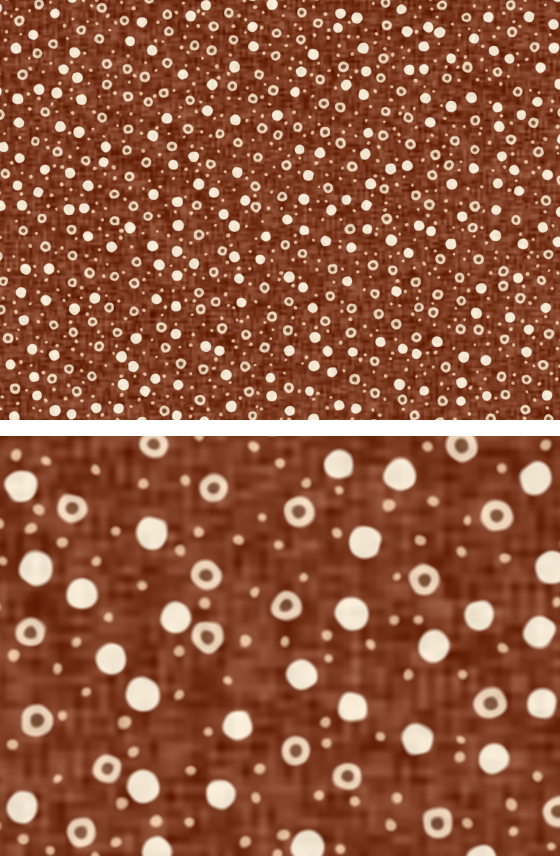
Top, the full canvas; bottom, a detail of the centre.
Give the GLSL for this pattern, as a Shadertoy shader.

```glsl
const vec3 CLOTH_BROWN = vec3(0.487, 0.230, 0.130);
const vec3 WEAVE_TINT  = vec3(0.150, 0.160, 0.155);
const vec3 DOT_CREAM   = vec3(0.955, 0.905, 0.825);
const vec3 RING_CREAM  = vec3(0.920, 0.825, 0.725);
const vec3 HOLE_BROWN  = vec3(0.490, 0.320, 0.215);
const vec3 SPECK_TAN   = vec3(0.890, 0.735, 0.605);

// Lengths are fractions of the canvas height
const float SPOT_CELL    = 0.0575;
const float SPOT_JITTER  = 0.50;
const float DOT_RADIUS   = 0.0125;
const float RING_RADIUS  = 0.0119;
const float HOLE_RADIUS  = 0.0051;
const float SPECK_CELL   = 0.0320;
const float SPECK_JITTER = 0.70;
const float SPECK_RADIUS = 0.0042;
const float SPECK_GAP    = 0.0210;
const float RING_SHARE   = 0.48;
const float GRID_ANGLE   = 0.42;
const float EDGE_BLUR    = 0.0021;
const float WOBBLE       = 0.0022;
const float THREADS      = 150.0;
const float THREAD_RUN   = 55.0;

float hash(vec2 p) {
    return fract(sin(dot(p, vec2(127.1, 311.7))) * 43758.5453);
}

vec2 hash2(vec2 p) {
    return vec2(hash(p), hash(p + vec2(37.3, 91.7)));
}

float noise(vec2 p) {
    vec2 i = floor(p), f = fract(p);
    f = f * f * (3.0 - 2.0 * f);
    return mix(mix(hash(i), hash(i + vec2(1, 0)), f.x),
               mix(hash(i + vec2(0, 1)), hash(i + vec2(1, 1)), f.x), f.y);
}

// Soft coverage of a disc
float disc(float dist, float radius) {
    float blur = max(EDGE_BLUR, 0.8 / iResolution.y);
    return 1.0 - smoothstep(radius - blur, radius + blur, dist);
}

// Nearest large spot on staggered, jittered rows: x = distance, yz = cell id
vec3 nearestSpot(vec2 p) {
    vec2 g = p / SPOT_CELL;
    vec3 best = vec3(1e3, 0.0, 0.0);
    for (int j = -1; j <= 1; j++) {
        float row = floor(g.y) + float(j);
        float stagger = 0.5 * mod(row, 2.0);
        for (int i = -1; i <= 1; i++) {
            vec2 id = vec2(floor(g.x - stagger) + float(i), row);
            vec2 center = id + vec2(0.5 + stagger, 0.5) + SPOT_JITTER * (hash2(id) - 0.5);
            float d = length(g - center) * SPOT_CELL;
            if (d < best.x) best = vec3(d, id);
        }
    }
    return best;
}

// Small specks that keep clear of the large spots
float speckCover(vec2 p) {
    vec2 cell = floor(p / SPECK_CELL);
    float cover = 0.0;
    for (int j = -1; j <= 1; j++) {
        for (int i = -1; i <= 1; i++) {
            vec2 id = cell + vec2(i, j);
            vec2 center = (id + 0.5 + SPECK_JITTER * (hash2(id + 53.0) - 0.5)) * SPECK_CELL;
            float radius = SPECK_RADIUS * mix(0.75, 1.12, hash(id + 17.0));
            float d = length(p - center);
            if (d < 2.0 * SPECK_RADIUS && nearestSpot(center).x > SPECK_GAP)
                cover = max(cover, disc(d, radius));
        }
    }
    return cover;
}

// Crossed threads, centred on zero
float weave(vec2 uv) {
    float weft = noise(uv * vec2(THREAD_RUN, THREADS));
    float warp = noise(uv.yx * vec2(THREAD_RUN, THREADS) + 71.0);
    return weft + warp - 1.0;
}

void mainImage(out vec4 fragColor, in vec2 fragCoord) {
    vec2 uv = fragCoord / iResolution.y;
    float threads = weave(uv);

    // Cloth with slow uneven dye
    float dye = noise(uv * 5.0 + 9.0) - 0.5;
    vec3 color = CLOTH_BROWN + WEAVE_TINT * (threads + 0.22 * dye);

    // Slightly warped and turned print grid
    vec2 warped = uv + WOBBLE * (vec2(noise(uv * 95.0), noise(uv * 95.0 + 40.0)) - 0.5);
    float c = cos(GRID_ANGLE), s = sin(GRID_ANGLE);
    vec2 p = mat2(c, s, -s, c) * warped + 3.0;

    // Specks
    color = mix(color, SPECK_TAN + 0.08 * threads, speckCover(p));

    // Dots and rings
    vec3 spot = nearestSpot(p);
    float size = mix(0.92, 1.07, hash(spot.yz + 5.0));
    if (hash(spot.yz + 29.0) < RING_SHARE) {
        vec3 ring = mix(RING_CREAM, HOLE_BROWN, disc(spot.x, HOLE_RADIUS * size));
        color = mix(color, ring + 0.07 * threads, disc(spot.x, RING_RADIUS * size));
    } else {
        color = mix(color, DOT_CREAM + 0.05 * threads, disc(spot.x, DOT_RADIUS * size));
    }

    fragColor = vec4(clamp(color, 0.0, 1.0), 1.0);
}
```
